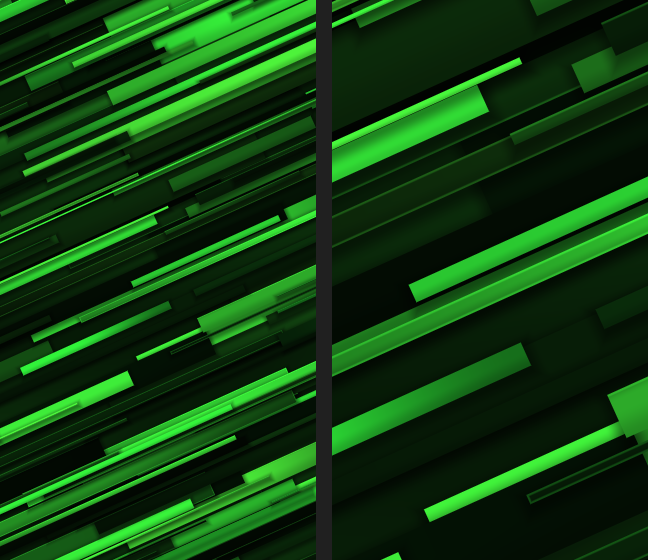
Left: the whole. Right: its middle third, enlarged.
Give the GLSL for this background, as a WebGL 2 fragment shader.

```glsl
#version 300 es
precision highp float;

#define BAR_COUNT 130
#define TILT 0.425
#define THICKEST 0.075
#define THINNEST 0.003
#define SHORTEST 0.22
#define LONGEST 1.0
#define BRIGHT_FROM 0.47
#define BRIGHT_FULL 0.84
#define SHADOW_DEPTH 0.45
#define SHADOW_BLUR 0.018
#define RIM_WIDTH 0.0028
#define RIM_LIGHT 0.2

uniform vec2 u_resolution;
out vec4 fragColor;

float hash(float n, float salt) {
    return fract(sin(n * 127.1 + salt * 311.7) * 43758.5453);
}

float boxDistance(vec2 p, vec2 halfSize) {
    vec2 q = abs(p) - halfSize;
    return max(q.x, q.y);
}

// Mostly deep greens, with a steep rise to the bright ones
float barTone(float pick) {
    float deep = mix(0.03, 0.18, smoothstep(0.0, 0.42, pick));
    return deep + 0.72 * smoothstep(BRIGHT_FROM, BRIGHT_FULL, pick);
}

vec3 greenOf(float tone, float warmth) {
    return tone * vec3(mix(0.19, 0.32, warmth), 1.0, 0.24);
}

void main() {
    // Width units around the centre, x running along the bars
    float pixel = 1.0 / u_resolution.x;
    vec2 p = (gl_FragCoord.xy - 0.5 * u_resolution) * pixel;
    float c = cos(TILT), s = sin(TILT);
    p = vec2(c * p.x + s * p.y, c * p.y - s * p.x);

    // Dark backdrop with slow variation
    float haze = 0.5 + 0.5 * sin(p.x * 3.1 + sin(p.y * 5.0) * 2.0);
    vec3 color = greenOf(mix(0.1, 0.18, haze), 0.4);

    // Bars, from broad ones at the back to thin ones in front
    for (int i = 0; i < BAR_COUNT; i++) {
        float id = float(i) + 1.0;
        float order = id / float(BAR_COUNT);

        vec2 center;
        center.y = (fract(id * 0.7549 + 0.06 * hash(id, 1.0)) - 0.5) * 2.1;
        center.x = (hash(id, 2.0) - 0.5) * 1.7 + center.y * s / c;
        vec2 halfSize;
        halfSize.x = mix(SHORTEST, LONGEST, hash(id, 3.0)) * mix(1.0, 0.65, order);
        halfSize.y = mix(THICKEST, THINNEST, pow(order, 0.38)) * mix(0.5, 1.4, hash(id, 4.0));

        vec2 local = p - center;
        float d = boxDistance(local, halfSize);
        float cover = clamp(0.5 - d / pixel, 0.0, 1.0);

        // Soft shadow falling below the bar
        float shadowDist = boxDistance(local + vec2(0.0, 0.006), halfSize);
        float shadow = 1.0 - smoothstep(-0.004, SHADOW_BLUR, shadowDist);
        color *= 1.0 - SHADOW_DEPTH * shadow;

        // Fade along the bar and a slight shade across it
        vec2 span = clamp(local / halfSize * 0.5 + 0.5, 0.0, 1.0);
        float along = hash(id, 5.0) < 0.5 ? span.x : 1.0 - span.x;
        float fade = mix(1.0, mix(0.45, 1.0, hash(id, 6.0)), smoothstep(0.35, 1.0, along));
        float tone = barTone(fract(id * 0.5698 + 0.08 * hash(id, 7.0)));
        tone *= fade * mix(0.86, 1.06, smoothstep(0.0, 0.6, span.y));

        // Lit rim: the full outline on some bars, the top edge on others
        float style = hash(id, 8.0);
        float rimDist = style > 0.8 ? -d : halfSize.y - local.y;
        float rim = (1.0 - smoothstep(RIM_WIDTH * 0.4, RIM_WIDTH + pixel * 0.5, rimDist))
                  * step(0.45, style);
        tone = min(tone + RIM_LIGHT * rim, 0.97);

        color = mix(color, greenOf(tone, hash(id, 9.0)), cover);
    }

    fragColor = vec4(color, 1.0);
}
```
